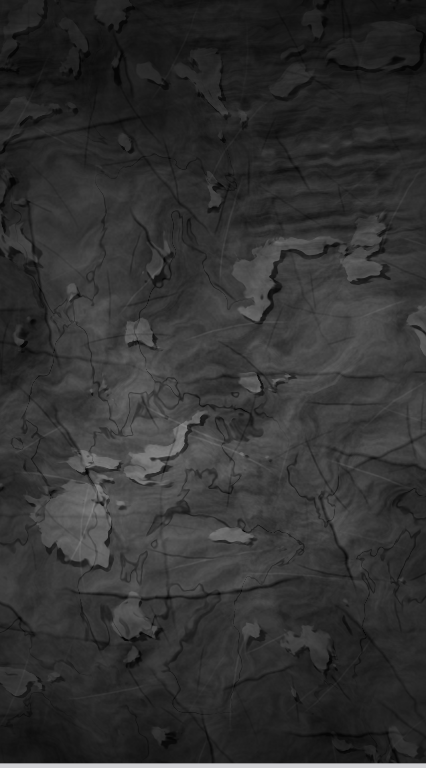
Give the GLSL for this texture, as a WebGL 2 fragment shader.

```glsl
#version 300 es
precision highp float;
// Dark trowelled plaster wall with scratches, chipped flakes and a pale strip below.

uniform vec2 u_resolution;
out vec4 fragColor;

const float SHADE_DARK = 0.065;              // tone in the corners
const float SHADE_LIGHT = 0.295;             // tone in the lit centre
const vec2 GLOW_CENTRE = vec2(0.53, 0.45);
const vec2 GLOW_SIZE = vec2(0.68, 0.36);
const float MOTTLE = 1.0;
const float RELIEF = 1.5;
const float GRAIN = 0.10;
const float FLAKE_LEVEL = 0.655;
const float STRIP_HEIGHT = 0.006;
const vec3 STRIP_COLOUR = vec3(0.82, 0.82, 0.83);

vec2 hash2(vec2 p) {
    vec3 q = fract(vec3(p.xyx) * vec3(0.1031, 0.1030, 0.0973));
    q += dot(q, q.yzx + 33.33);
    return fract((q.xx + q.yz) * q.zy);
}

mat2 rotation(float a) {
    float c = cos(a), s = sin(a);
    return mat2(c, -s, s, c);
}

float noise(vec2 p) {
    vec2 i = floor(p), f = fract(p);
    f = f * f * (3.0 - 2.0 * f);
    float low = mix(hash2(i).x, hash2(i + vec2(1, 0)).x, f.x);
    float high = mix(hash2(i + vec2(0, 1)).x, hash2(i + 1.0).x, f.x);
    return mix(low, high, f.y);
}

float fbm(vec2 p) {
    float sum = 0.0, amp = 0.5;
    mat2 turn = rotation(0.65);
    for (int i = 0; i < 5; i++) {
        sum += amp * noise(p);
        p = turn * p * 2.03 + 17.3;
        amp *= 0.5;
    }
    return sum / 0.97;
}

// Scattered bent strokes: x = thin line, y = soft step of tone beside it.
vec2 strokes(vec2 p, float cell, float angle, float spread, float width, float seed) {
    vec2 sum = vec2(0.0);
    vec2 q = p / cell, home = floor(q);
    float pixel = 1.0 / u_resolution.x;
    for (int j = -1; j <= 1; j++)
    for (int i = -1; i <= 1; i++) {
        vec2 id = home + vec2(i, j);
        vec2 r = hash2(id + seed), s = hash2(id + seed + 41.7);
        vec2 d = rotation(angle + spread * (s.x - 0.5)) * (q - id - r);
        d.y += d.x * d.x * (r.x - 0.5) * 0.4;
        float along = 1.0 - smoothstep(0.55, 1.0, abs(d.x) / mix(0.25, 0.85, s.y));
        float across = d.y * cell;
        float strength = along * fract(r.y * 7.0 + s.x * 5.0);
        float line = 1.0 - smoothstep(0.0, width + pixel, abs(across));
        float side = smoothstep(-pixel, pixel, across) * exp(-abs(across) / (0.16 * cell));
        sum += strength * vec2(line, side);
    }
    return sum;
}

void main() {
    vec2 uv = gl_FragCoord.xy / u_resolution;
    vec2 p = gl_FragCoord.xy / u_resolution.x;
    vec2 rough = vec2(noise(p * 38.0), noise(p * 38.0 + 91.0)) - 0.5;
    vec2 warp = vec2(fbm(p * 3.0), fbm(p * 3.0 + 53.0)) - 0.5;
    float upper = smoothstep(0.55, 0.75, uv.y);
    float patches = fbm(p * 2.6 + 7.0);

    // Broad light and cloudy stains
    vec2 glow = (uv - GLOW_CENTRE + warp * 0.16) / GLOW_SIZE;
    float tone = mix(SHADE_DARK, SHADE_LIGHT, exp(-dot(glow, glow)));
    float detail = MOTTLE * (fbm(p * 5.0 + warp * 1.8) - 0.5);

    // Fine surface relief lit from the upper left
    vec2 surface = p * vec2(11.0, 14.0) + warp * 5.0;
    detail += RELIEF * (fbm(surface) - fbm(surface + vec2(-0.10, 0.14)));

    // Trowel edges with dark creases, then thin pale and dark scratches
    vec2 torn = p + rough * 0.010;
    vec2 plates = strokes(torn, 0.38, 0.25, 1.1, 0.005, 3.0);
    vec2 slants = strokes(torn, 0.31, -1.05, 1.0, 0.004, 19.0);
    detail += 0.32 * (plates.y + slants.y) - 0.60 * (plates.x + slants.x);
    float pale = strokes(p + rough * 0.003, 0.19, 0.6, 2.2, 0.0015, 57.0).x;
    float dark = strokes(p + rough * 0.004, 0.15, -0.8, 2.6, 0.0018, 83.0).x;
    detail += 0.30 * pale - 0.32 * dark;

    // Horizontal drag marks in the upper wall
    float drag = fbm(vec2(p.x * 4.0, (p.y - 0.09 * p.x) * 62.0) + rough * 0.8);
    detail += (drag - 0.5) * (0.15 + 1.3 * upper * smoothstep(0.42, 0.62, patches));

    // Wandering cracks
    float vein = abs(fbm(p * vec2(6.5, 4.5) + warp * 2.0 + 31.0) - 0.5);
    detail -= 0.40 * (1.0 - smoothstep(0.0, 0.016, vein)) * smoothstep(0.46, 0.62, 1.0 - patches);

    // Chipped flakes with a shadowed rim
    vec2 chip = p * vec2(8.0, 9.5) + warp * 2.5 + 71.0;
    float flake = smoothstep(0.0, 0.035, fbm(chip) - FLAKE_LEVEL);
    float shadow = smoothstep(0.0, 0.035, fbm(chip + vec2(-0.07, 0.09)) - FLAKE_LEVEL);
    detail += 0.50 * flake - 0.55 * shadow * (1.0 - flake);

    // Grain, then the pale strip along the bottom
    detail += GRAIN * (noise(p * 210.0) - 0.5);
    vec3 colour = vec3(max(tone * (1.0 + detail), 0.025));
    float edge = 0.5 / u_resolution.y;
    float strip = 1.0 - smoothstep(STRIP_HEIGHT - edge, STRIP_HEIGHT + edge, uv.y);
    fragColor = vec4(mix(colour, STRIP_COLOUR, strip), 1.0);
}
```
